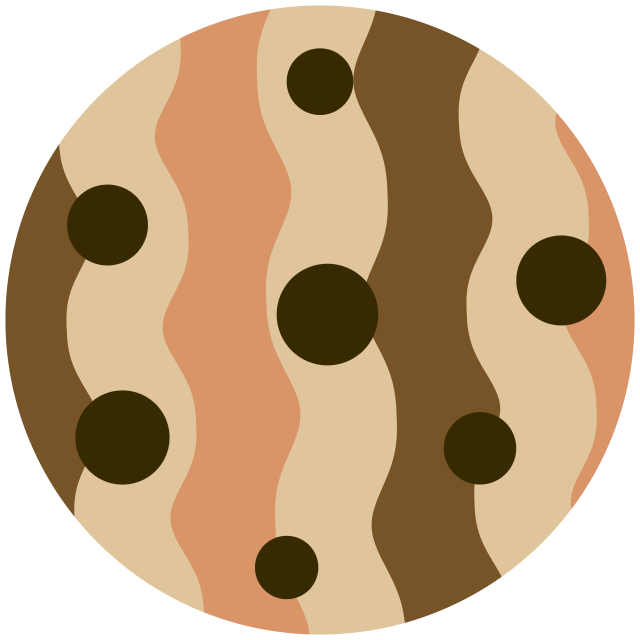
A Shadertoy shader for this pattern:

```glsl
// A flat disc of wavy vertical bands, dotted with dark round spots.
// Each band border is a tilted wave with broad bows and narrow crests;
// the bands are painted left to right, then the spots, then the disc mask.

const vec3 PAPER = vec3(1.0);
const vec3 SAND  = vec3(0.875, 0.769, 0.612);
const vec3 PEACH = vec3(0.851, 0.580, 0.408);
const vec3 BROWN = vec3(0.467, 0.329, 0.157);
const vec3 DARK  = vec3(0.216, 0.165, 0.0);

const float PI = 3.14159;
const float DISC_RADIUS = 0.4915;
const float WAVE_DEPTH = 0.0462;  // from broad bow to narrow crest
const float WAVE_SKEW = 1.35;     // above 1 narrows the crests
const float TILT = 0.041;         // rightward drift per unit downward

// Borders: x and y of one bow, wave period, side the crests point to
const int BORDER_COUNT = 6;
const vec4 BORDERS[BORDER_COUNT] = vec4[](
    vec4(0.1042, 0.5143, 0.2980,  1.0),
    vec4(0.2943, 0.3646, 0.2980, -1.0),
    vec4(0.4160, 0.4714, 0.3477,  1.0),
    vec4(0.6055, 0.3021, 0.3477, -1.0),
    vec4(0.7292, 0.4883, 0.2969,  1.0),
    vec4(0.9199, 0.3411, 0.2969, -1.0));

// Spots: centre and radius
const int SPOT_COUNT = 7;
const vec3 SPOTS[SPOT_COUNT] = vec3[](
    vec3(0.5000, 0.1276, 0.0521),
    vec3(0.1680, 0.3516, 0.0632),
    vec3(0.5117, 0.4915, 0.0794),
    vec3(0.8770, 0.4382, 0.0703),
    vec3(0.1914, 0.6836, 0.0736),
    vec3(0.7500, 0.7005, 0.0566),
    vec3(0.4479, 0.8867, 0.0495));

// Horizontal position of a border at height y
float borderX(vec4 border, float y) {
    float dy = y - border.y;
    float phase = abs(fract(dy / border.z + 0.5) - 0.5) * 2.0;
    float rise = 0.5 - 0.5 * cos(PI * pow(phase, WAVE_SKEW));
    return border.x + TILT * dy + border.w * WAVE_DEPTH * rise;
}

// Coverage of a shape from its signed distance
float cover(float dist, float pixel) {
    return clamp(0.5 - dist / pixel, 0.0, 1.0);
}

void mainImage(out vec4 fragColor, in vec2 fragCoord) {
    float pixel = 1.0 / min(iResolution.x, iResolution.y);
    vec2 p = (fragCoord - 0.5 * iResolution.xy) * pixel + 0.5;
    p.y = 1.0 - p.y;  // measure downward from the top

    // Bands: sand between alternating peach and brown
    vec3 color = BROWN;
    for (int i = 0; i < BORDER_COUNT; i++) {
        vec3 band = i % 2 == 0 ? SAND : (i % 4 == 1 ? PEACH : BROWN);
        color = mix(color, band, cover(borderX(BORDERS[i], p.y) - p.x, pixel));
    }

    // Spots
    for (int i = 0; i < SPOT_COUNT; i++) {
        float dist = length(p - SPOTS[i].xy) - SPOTS[i].z;
        color = mix(color, DARK, cover(dist, pixel));
    }

    // Disc mask
    color = mix(PAPER, color, cover(length(p - 0.5) - DISC_RADIUS, pixel));
    fragColor = vec4(color, 1.0);
}
```
